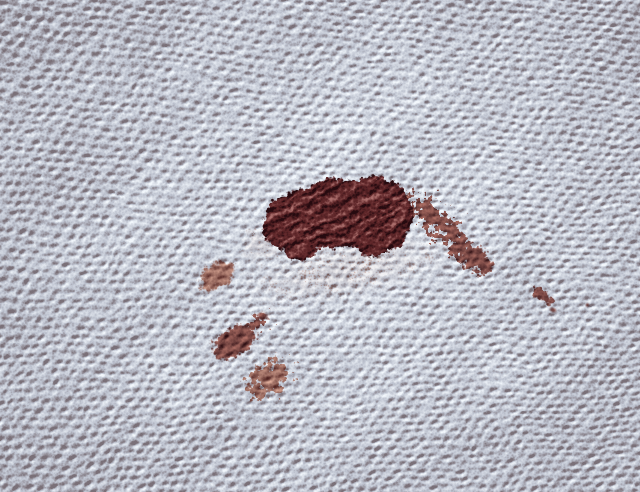
Write a Shadertoy shader that draws this texture.

```glsl
vec2 hash2(vec2 p) {
    vec3 q = fract(vec3(p.xyx) * vec3(0.1031, 0.1030, 0.0973));
    q += dot(q, q.yzx + 33.33);
    return fract((q.xx + q.yz) * q.zy);
}

vec2 rotate(vec2 p, float angle) {
    float c = cos(angle), s = sin(angle);
    return vec2(c * p.x + s * p.y, c * p.y - s * p.x);
}

// Distance to the nearest scattered point
float cells(vec2 p) {
    vec2 id = floor(p), f = fract(p);
    float nearest = 4.0;
    for (int y = -1; y <= 1; y++)
    for (int x = -1; x <= 1; x++) {
        vec2 o = vec2(x, y);
        vec2 d = o + hash2(id + o + 50.0) - f;
        nearest = min(nearest, dot(d, d));
    }
    return sqrt(nearest);
}

float waves(vec2 p) {
    float sum = 0.0, amp = 0.5;
    for (int i = 0; i < 4; i++) {
        sum += amp * sin(p.x + 1.7 * sin(p.y));
        p = rotate(p, 1.1) * 1.8 + 2.3;
        amp *= 0.55;
    }
    return sum;
}

// Staggered slanted dimples, diagonal ridges and crossing fibres
float weaveHeight(vec2 p) {
    vec2 q = p + 0.007 * vec2(waves(p * 17.0), waves(p.yx * 15.0 + 3.0));
    q.y += 0.14 * q.x * (1.6 * q.y - 0.5);
    q *= vec2(42.0, 52.0);
    q.x += 0.5 * mod(floor(q.y), 2.0);
    vec2 rnd = hash2(floor(q) + 90.0);
    vec2 f = fract(q) - 0.5 + 0.3 * (rnd - 0.5);
    f = rotate(f, 0.35 + 0.5 * rnd.x) * vec2(0.85, 1.3);
    float dimple = 1.0 - smoothstep(0.03, 0.52, length(f));
    float ridge = cells(rotate(p, 0.5) * vec2(27.0, 66.0));
    float fibre = cells(rotate(p, 0.65) * vec2(75.0, 150.0));
    fibre += 0.6 * cells(rotate(p, -0.8) * vec2(90.0, 160.0));
    return 0.45 * ridge + 0.27 * fibre - dimple * mix(0.45, 0.95, rnd.y);
}

float wrinkleHeight(vec2 p) {
    vec2 q = rotate(p, 0.45);
    q.y += 0.010 * waves(p * 26.0);
    return cells(q * vec2(17.0, 58.0)) + 0.6 * cells(q * vec2(65.0, 130.0));
}

float ellipse(vec2 p, vec2 centre, vec2 radii, float angle) {
    vec2 q = rotate(p - centre, angle) / radii;
    return (length(q) - 1.0) * min(radii.x, radii.y);
}

float capsule(vec2 p, vec2 a, vec2 b, float radius) {
    vec2 d = b - a;
    float t = clamp(dot(p - a, d) / dot(d, d), 0.0, 1.0);
    return length(p - a - d * t) - radius;
}

float coverage(float d, float soft) {
    return 1.0 - smoothstep(-soft, soft, d);
}

vec3 clothColour(float shade) {
    vec3 c = mix(vec3(0.48, 0.44, 0.47), vec3(0.74, 0.76, 0.81), clamp(shade * 2.0, 0.0, 1.0));
    return mix(c, vec3(0.95, 0.97, 0.99), clamp(shade * 2.0 - 1.0, 0.0, 1.0));
}

vec3 driedColour(float shade) {
    vec3 c = mix(vec3(0.15, 0.04, 0.06), vec3(0.37, 0.15, 0.16), smoothstep(0.0, 0.5, shade));
    return mix(c, vec3(0.68, 0.44, 0.43), smoothstep(0.45, 1.1, shade));
}

void mainImage(out vec4 fragColor, in vec2 fragCoord) {
    vec2 p = fragCoord / iResolution.y;
    float soft = max(1.2 / iResolution.y, 0.002);

    // Cloth lit from the upper left, with broad folds and darker corners
    float height = weaveHeight(p);
    float slope = height - weaveHeight(p + vec2(-0.004, 0.006));
    float falloff = length((p - vec2(0.70, 0.52)) * vec2(0.9, 1.0));
    float folds = waves(rotate(p, 0.75) * vec2(6.0, 21.0));
    float fuzz = cells(p * 165.0) - 0.5;
    float shade = 0.66 - 0.44 * falloff + 0.06 * folds + 0.30 * height + 0.40 * slope + 0.30 * fuzz;
    vec3 colour = clothColour(shade);

    // Ragged edge and speckle shared by all marks
    float grain = cells(p * 85.0) - 0.5;
    float ragged = 0.008 * grain + 0.005 * waves(p * 75.0) + 0.006 * fuzz;
    float speckle = 0.020 * grain + 0.009 * waves(p * 120.0) - 0.009 * height + 0.010 * fuzz;

    // Faint tinted haze below the large mark
    float haze = coverage(ellipse(p, vec2(0.71, 0.452), vec2(0.13, 0.035), 0.2) + speckle, 0.03);
    haze = max(haze, coverage(ellipse(p, vec2(0.53, 0.505), vec2(0.025, 0.025), 0.8) + speckle, 0.015));
    float flecks = smoothstep(0.1, 0.6, -fuzz - 0.5 * height + 0.3 * waves(p * 60.0));
    colour = mix(colour, colour * vec3(0.92, 0.70, 0.60), haze * (0.12 + 0.6 * flecks));

    // Pale brown spots
    float pale = ellipse(p, vec2(0.440, 0.440), vec2(0.035, 0.024), 0.6) + ragged;
    pale = min(pale, ellipse(p, vec2(0.546, 0.229), vec2(0.036, 0.024), 0.65) + 1.2 * speckle);
    vec3 brown = mix(vec3(0.36, 0.17, 0.15), vec3(0.76, 0.55, 0.48), shade);
    colour = mix(colour, brown, 0.92 * coverage(pale, soft * 1.8));

    // Broken trail to the right and small dark spots
    float trail = capsule(p, vec2(0.850, 0.580), vec2(0.900, 0.540), 0.032) + 0.020 + 2.0 * speckle;
    trail = min(trail, capsule(p, vec2(0.900, 0.545), vec2(0.938, 0.490), 0.014) + 1.2 * speckle);
    trail = min(trail, ellipse(p, vec2(0.964, 0.475), vec2(0.034, 0.020), -0.65) + 0.8 * speckle);
    trail = min(trail, capsule(p, vec2(1.093, 0.406), vec2(1.113, 0.391), 0.007) + 0.5 * speckle);
    trail = min(trail, ellipse(p, vec2(1.124, 0.370), vec2(0.006, 0.004), -0.4));
    trail = min(trail, ellipse(p, vec2(1.194, 0.380), vec2(0.003), 0.0));
    float spots = ellipse(p, vec2(0.475, 0.304), vec2(0.045, 0.027), 0.5) + ragged;
    spots = min(spots, ellipse(p, vec2(0.533, 0.358), vec2(0.009, 0.008), 0.0) + 0.5 * ragged);
    spots = min(spots, ellipse(p, vec2(0.520, 0.338), vec2(0.012, 0.006), 0.6) + speckle);
    vec3 rust = mix(vec3(0.20, 0.06, 0.07), vec3(0.62, 0.36, 0.32), shade);
    colour = mix(colour, rust, 0.92 * coverage(min(trail, spots), soft * 1.4));

    // Large lobed mark with diagonal wrinkles
    float blot = ellipse(p, vec2(0.613, 0.551), vec2(0.079, 0.062), 0.2);
    blot = min(blot, ellipse(p, vec2(0.610, 0.502), vec2(0.034, 0.032), 0.0));
    blot = min(blot, ellipse(p, vec2(0.690, 0.567), vec2(0.088, 0.069), 0.12));
    blot = min(blot, ellipse(p, vec2(0.763, 0.561), vec2(0.073, 0.079), 0.0));
    blot += ragged;
    float ridge = wrinkleHeight(p);
    float lit = ridge - wrinkleHeight(p + vec2(-0.003, 0.006));
    float rim = smoothstep(-0.018, 0.0, blot);
    float driedShade = 0.52 + 0.65 * lit + 0.25 * (ridge - 0.8) + 0.10 * slope + 0.40 * fuzz - 0.16 * rim;
    colour = mix(colour, driedColour(driedShade), coverage(blot, soft));

    fragColor = vec4(colour, 1.0);
}
```
